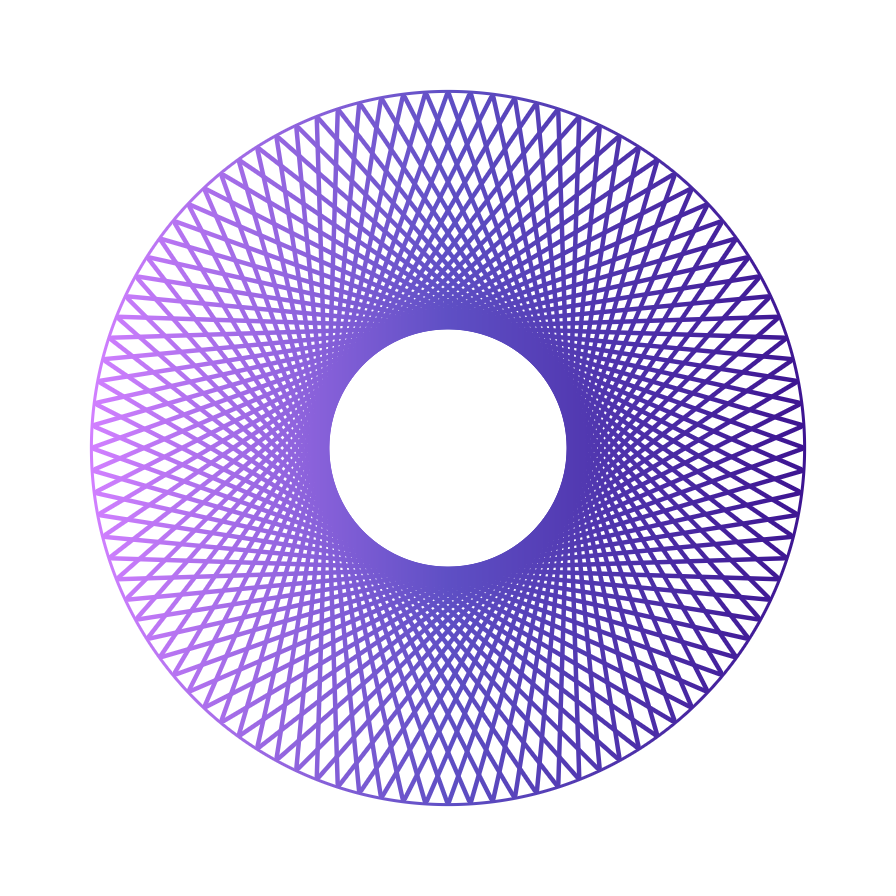
A Shadertoy shader for this background:

```glsl
// A ring woven from straight chords that join evenly spaced points of a circle.
// Each chord skips the same number of points, so the chords wrap a round hole.
// A left-to-right gradient tints the strands over white.

const float PI = 3.14159265;
const int POINTS = 100;
const float SKIP = 39.0;
const float RADIUS = 0.398;

// Antialiased coverage of a signed distance
float coverage(float dist, float pixel) {
    return clamp(0.5 - dist / pixel, 0.0, 1.0);
}

// Pink to indigo to deep violet
vec3 strandColor(float x) {
    vec3 pink = vec3(0.82, 0.50, 1.00);
    vec3 indigo = vec3(0.37, 0.31, 0.77);
    vec3 violet = vec3(0.24, 0.08, 0.57);
    float t = clamp(x / RADIUS, -1.0, 1.0);
    return t < 0.0 ? mix(indigo, pink, -t) : mix(indigo, violet, t);
}

void mainImage(out vec4 fragColor, in vec2 fragCoord) {
    float pixel = 1.0 / min(iResolution.x, iResolution.y);
    vec2 p = (fragCoord - 0.5 * iResolution.xy) * pixel;
    float radius = length(p);

    // Chords: lines tangent to the hole, clipped by the outer circle
    float holeRadius = RADIUS * cos(PI * SKIP / float(POINTS));
    float gap = 1.0;
    for (int i = 0; i < POINTS; i++) {
        float angle = 2.0 * PI * (float(i) + 0.5 * SKIP) / float(POINTS);
        float dist = abs(dot(p, vec2(cos(angle), sin(angle))) - holeRadius);
        gap *= 1.0 - coverage(dist - 0.0025, pixel);
    }
    float chords = (1.0 - gap) * coverage(radius - RADIUS, pixel);

    // Thin outer rim
    float rim = coverage(abs(radius - RADIUS) - 0.0017, pixel);

    vec3 color = mix(vec3(1.0), strandColor(p.x), max(chords, rim));
    fragColor = vec4(color, 1.0);
}
```
